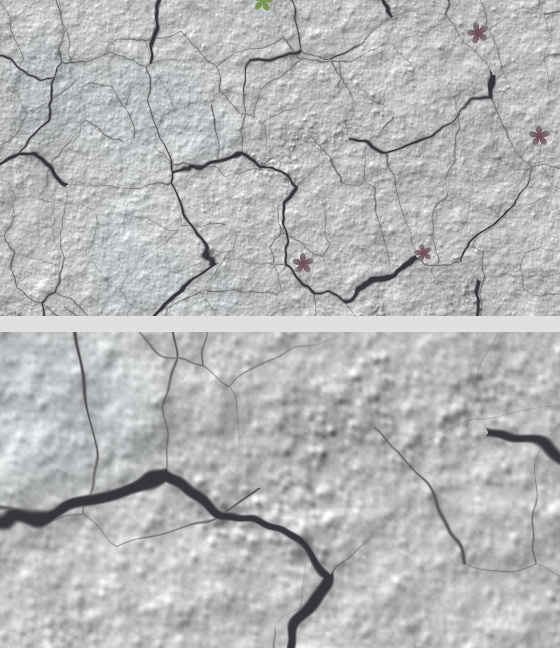
Top, the full canvas; bottom, a detail of the centre.
This texture is drawn by a WebGL 1 fragment shader. Its source:

```glsl
precision highp float;
// Dry pale mud split by dark, tapering cracks, with rubble and tiny sprouts.
// Cracks are borders of warped cellular noise, each with its own width;
// the grainy ground is a relief of layered cellular bumps lit from one side.
uniform vec2 u_resolution;

float hash(vec2 p) {
  return fract(sin(dot(p, vec2(127.1, 311.7))) * 4375.85);
}

vec2 hash2(vec2 p) {
  return vec2(hash(p), hash(p + 57.3));
}

// Layered sines, each layer turned and finer; roughly -1 to 1.
float waves(vec2 p) {
  float sum = 0.0, amp = 0.5;
  for (int i = 0; i < 4; i++) {
    sum += amp * sin(p.x + 1.7 * sin(p.y * 0.8)) * cos(p.y + 0.6);
    p = mat2(0.8, 0.6, -0.6, 0.8) * p * 1.8 + 2.3;
    amp *= 0.65;
  }
  return sum;
}

// Bends straight cell borders into jagged lines.
vec2 jagged(vec2 p) {
  float amp = 0.03, freq = 9.0;
  for (int i = 0; i < 5; i++) {
    vec2 q = mat2(0.8, 0.6, -0.6, 0.8) * p * freq;
    p += amp * sin(q.yx + vec2(1.3, 4.1) * freq);
    freq *= 2.1;
    amp *= 0.47;
  }
  return p;
}

// Signed distance to the cracks; weak borders close up and vanish.
float cracks(vec2 p, float size, float width, float closing) {
  p /= size;
  vec2 cell = floor(p), home = cell, toHome = vec2(9.0);
  for (int y = -1; y <= 1; y++)
    for (int x = -1; x <= 1; x++) {
      vec2 id = cell + vec2(x, y);
      vec2 to = id + 0.1 + 0.8 * hash2(id) - p;
      if (dot(to, to) < dot(toHome, toHome)) { toHome = to; home = id; }
    }
  float nearest = 1.0;
  for (int y = -2; y <= 2; y++)
    for (int x = -2; x <= 2; x++) {
      vec2 id = home + vec2(x, y);
      vec2 to = id + 0.1 + 0.8 * hash2(id) - p;
      vec2 across = to - toHome;
      if (dot(across, across) > 0.0001) {
        float border = dot(0.5 * (to + toHome), normalize(across)) * size;
        float strength = hash(id + home + 0.5);
        float taper = 0.5 + 0.5 * sin(dot(p, vec2(2.3, 3.1)) + 6.28 * strength);
        float halfWidth = width * (1.3 * strength + 0.5 * taper - closing);
        nearest = min(nearest, border - halfWidth);
      }
    }
  return nearest;
}

// One layer of round bumps of random height.
float bumps(vec2 p) {
  vec2 cell = floor(p);
  float sum = 0.0;
  for (int y = -1; y <= 1; y++)
    for (int x = -1; x <= 1; x++) {
      vec2 id = cell + vec2(x, y);
      vec2 to = id + hash2(id) - p;
      sum += hash(id + 19.7) * exp(-6.0 * dot(to, to));
    }
  return sum;
}

float relief(vec2 p, float crumble) {
  float fine = 0.35 + 0.35 * crumble;
  return bumps(p * 10.0) + 0.6 * bumps(p * 22.0 + 3.0)
       + fine * bumps(p * 48.0 + 7.0) + 0.6 * fine * bumps(p * 106.0 + 11.0);
}

// Small five-leaved rosettes in a few cells of a loose grid.
vec3 addSprouts(vec3 color, vec2 p, float soft) {
  vec2 id = floor(p / 0.36);
  vec2 q = p - (id + 0.2 + 0.6 * hash2(id + 31.0)) * 0.36;
  float pick = hash(id + 8.2);
  float radius = mix(0.012, 0.036, hash(id + 4.4));
  float petal = abs(cos(2.5 * atan(q.y, q.x) + 6.0 * pick));
  float leaf = length(q) - radius * (0.3 + 0.7 * petal);
  vec3 tint = mix(vec3(0.43, 0.29, 0.35), vec3(0.52, 0.50, 0.51), petal * length(q) / radius);
  tint = mix(tint, vec3(0.48, 0.58, 0.33), step(0.94, pick));
  return mix(color, tint, step(0.76, pick) * (1.0 - smoothstep(-soft, soft, leaf)));
}

void main() {
  vec2 p = gl_FragCoord.xy / u_resolution.y;
  float soft = 1.0 / u_resolution.y + 0.0006;
  vec2 corner = vec2(u_resolution.x / u_resolution.y, 1.0);

  // Ground: broad tone, rubble patches and lit relief.
  float broad = waves(p * 4.0 + 1.0);
  float crumble = smoothstep(0.5, 0.85, waves(p * 5.0 + 9.0));
  float lit = relief(p, crumble) - relief(p + vec2(-0.004, 0.006), crumble);
  vec3 ground = mix(vec3(0.735, 0.755, 0.76), vec3(0.765, 0.75, 0.76), 0.5 + 0.5 * waves(p * 2.5 + 5.0));
  vec3 color = ground + 0.5 * lit + 0.06 * broad - 0.08 * crumble;
  color += 0.05 * (hash(floor(p * 260.0)) - 0.5);

  // Cracks: wide main network, gaping at the upper right, and hairlines.
  vec2 bent = jagged(p);
  float gape = 1.0 + 1.8 * smoothstep(0.4, 0.0, distance(p, corner));
  float wide = cracks(bent + 2.4, 0.36, 0.0065 * gape, 0.5);
  float hair = cracks(bent + 6.1, 0.17, 0.003, 1.15);
  float crack = min(wide, hair);
  color -= 0.06 * exp(-max(crack, 0.0) / 0.01);
  vec3 depth = mix(vec3(0.36, 0.35, 0.36), vec3(0.21, 0.21, 0.23), smoothstep(0.0, -0.003, crack));
  color = mix(color, depth, 1.0 - smoothstep(-soft, soft, crack));

  gl_FragColor = vec4(clamp(addSprouts(color, p, soft), 0.0, 1.0), 1.0);
}
```
